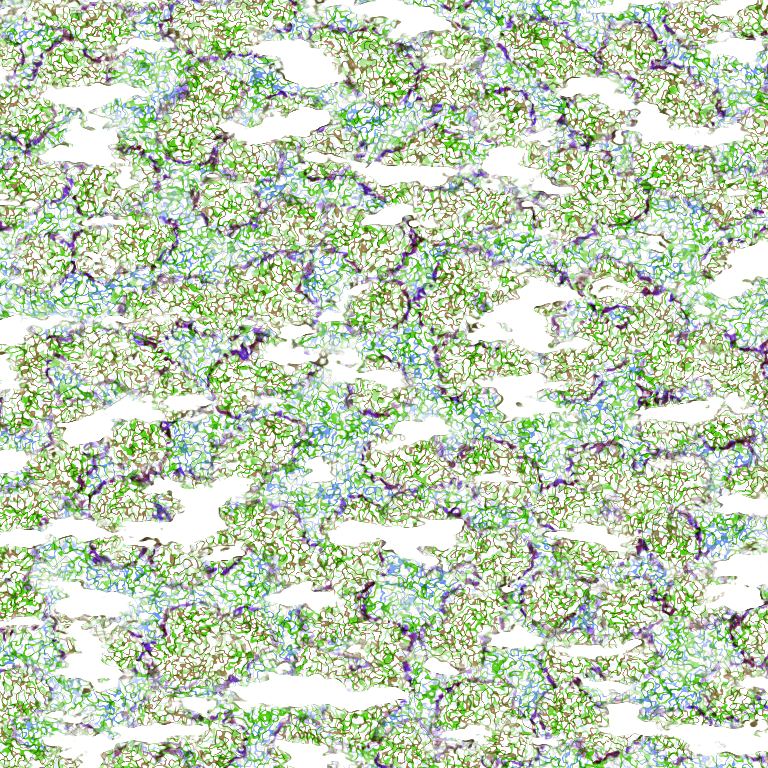
This texture is drawn by a three.js fragment shader. Its source:

```glsl
// Fine tangled fibres in green, olive, blue and purple on white paper.
// Fibres are zero contours of warped gradient noise; jittered round bodies
// set the ink mix and get dark rims, and flat ragged gaps stay bare.
varying vec2 vUv;

const vec3 GREEN  = vec3(0.33, 0.81, 0.07);
const vec3 OLIVE  = vec3(0.58, 0.42, 0.20);
const vec3 BLUE   = vec3(0.38, 0.58, 0.98);
const vec3 PURPLE = vec3(0.42, 0.15, 0.86);
const vec3 MAROON = vec3(0.46, 0.10, 0.20);

const float BODY_SCALE = 12.0;
const float BODY_RADIUS = 0.48;
const float GAP_LEVEL = 0.28;

vec2 hash2(vec2 cell) {
  vec2 k = vec2(dot(cell, vec2(127.1, 311.7)), dot(cell, vec2(269.5, 183.3)));
  return fract(sin(k) * 43758.545);
}

vec2 gradientAt(vec2 cell) {
  float angle = 6.28318 * hash2(cell).x;
  return vec2(cos(angle), sin(angle));
}

float gradientNoise(vec2 p) {
  vec2 i = floor(p);
  vec2 f = p - i;
  vec2 u = f * f * f * (f * (f * 6.0 - 15.0) + 10.0);
  vec2 e = vec2(1.0, 0.0);
  float a = dot(gradientAt(i), f);
  float b = dot(gradientAt(i + e.xy), f - e.xy);
  float c = dot(gradientAt(i + e.yx), f - e.yx);
  float d = dot(gradientAt(i + e.xx), f - e.xx);
  return mix(mix(a, b, u.x), mix(c, d, u.x), u.y);
}

vec2 rotate(vec2 p, float angle) {
  float c = cos(angle);
  float s = sin(angle);
  return vec2(c * p.x - s * p.y, s * p.x + c * p.y);
}

// Thin winding lines: soft bands around the zero level of two octaves.
float fibres(vec2 p, float scale, float width, float seed) {
  vec2 q = rotate(p, seed) * scale + seed * 17.3;
  q += 0.6 * gradientNoise(q * 0.4 + 5.2);
  float level = gradientNoise(q) + 0.5 * gradientNoise(rotate(q, 0.7) * 1.9);
  return 1.0 - smoothstep(0.3 * width, width, abs(level));
}

// Uneven strength from 0 to 1, which breaks the fibres into pieces.
float patches(vec2 p, float scale, float seed) {
  return smoothstep(-0.3, 0.3, gradientNoise(p * scale + seed * 31.7));
}

// Distance to the nearest jittered cell centre.
float nearestCentre(vec2 p) {
  vec2 cell = floor(p);
  float nearest = 2.0;
  for (int y = -1; y <= 1; y++) {
    for (int x = -1; x <= 1; x++) {
      vec2 c = cell + vec2(float(x), float(y));
      nearest = min(nearest, distance(p, c + hash2(c)));
    }
  }
  return nearest;
}

// Flat, ragged islands stretched sideways.
float gapField(vec2 p) {
  return gradientNoise(p * vec2(7.0, 19.0) + 3.7)
       + 0.45 * gradientNoise(p * vec2(20.0, 48.0) + 11.3)
       + 0.20 * gradientNoise(p * vec2(60.0, 110.0) + 23.9);
}

vec3 addInk(vec3 paper, vec3 tint, float amount) {
  return paper * mix(vec3(1.0), tint, clamp(amount, 0.0, 1.0));
}

void main() {
  vec2 p = vUv;

  // Round bodies with slightly rough outlines
  float rough = 0.20 * gradientNoise(p * 28.0) + 0.10 * gradientNoise(p * 75.0);
  float body = BODY_RADIUS - nearestCentre(p * BODY_SCALE * vec2(0.95, 1.1)) + rough;
  float inside = smoothstep(-0.15, 0.20, body);
  float bodyRim = 1.0 - smoothstep(0.015, 0.07, abs(body));

  // Bare gaps, their thinned margins and dark edges
  float gap = gapField(p);
  float bare = smoothstep(GAP_LEVEL - 0.015, GAP_LEVEL + 0.015, gap);
  float density = 1.0 - 0.5 * smoothstep(0.08, 0.24, gap);
  float gapRim = smoothstep(0.20, 0.24, gap) * patches(p, 34.0, 6.0);

  // Fibre layers, each with its own direction and patchiness
  float green = fibres(p, 76.0, 0.17, 1.0) * mix(0.45, 1.0, patches(p, 27.0, 1.0));
  float olive = fibres(p, 84.0, 0.13, 2.1) * mix(0.15, 0.85, inside);
  float blue = fibres(p, 80.0, 0.14, 3.4) * mix(0.85, 0.15, inside);
  blue *= mix(0.5, 1.1, patches(p, 18.0, 3.0));
  float broken = fibres(p, 68.0, 0.32, 4.6) * mix(0.4, 1.0, patches(p, 16.0, 4.0));
  vec3 rimTint = mix(PURPLE, MAROON, 0.8 * patches(p, 38.0, 5.0));

  // Inks multiply on white
  vec3 color = vec3(1.0);
  color = addInk(color, GREEN, green * density);
  color = addInk(color, OLIVE, olive * density);
  color = addInk(color, BLUE, blue * density);
  color = addInk(color, rimTint, bodyRim * broken * density);
  color = addInk(color, mix(MAROON, GREEN, 0.35), gapRim * broken);
  gl_FragColor = vec4(mix(color, vec3(1.0), bare), 1.0);
}
```
